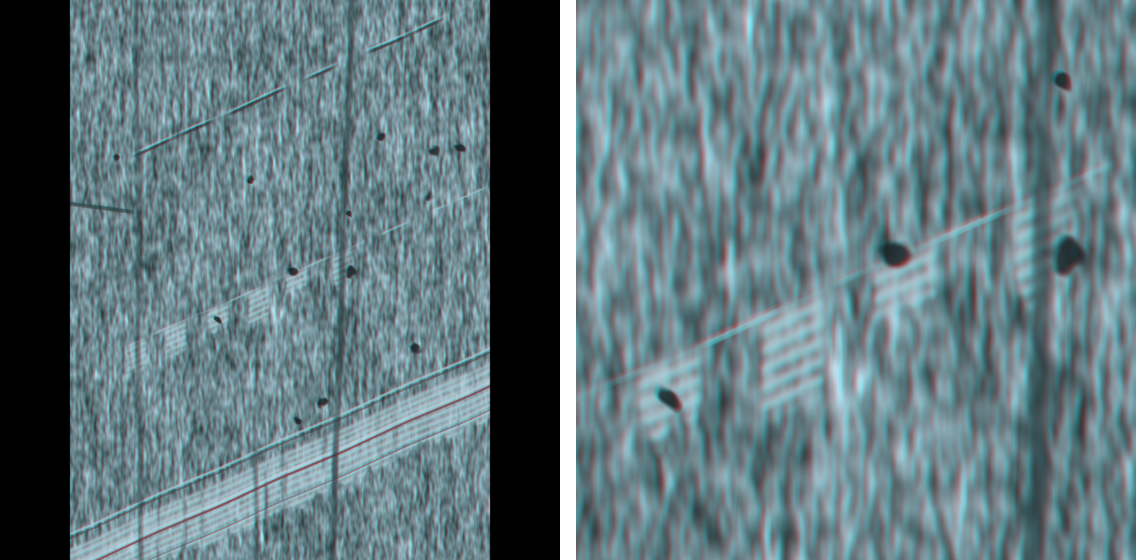
Left, the full canvas; right, a detail of the centre.
Write a Shadertoy shader that draws this texture.

```glsl
// Brushed metal under a microscope: fine vertical grain in teal greys, crossed by
// slanted bright scratches, dark grooves and pits, between two black side bars.
// Stretched gradient noise makes the grain; a shifted red channel adds colour fringes.

const vec3 SHADOW = vec3(0.20, 0.285, 0.295);
const vec3 LIGHT = vec3(0.67, 0.79, 0.84);
const vec3 SCRATCH = vec3(0.69, 0.80, 0.84);
const vec3 GROOVE = vec3(0.14, 0.23, 0.24);
const vec3 PIT = vec3(0.08, 0.13, 0.14);
const vec3 RUST = vec3(0.46, 0.27, 0.31);
const float SLOPE = 0.442;            // tilt of all slanted scratches
const float BAND_Y = 0.145;           // scratch heights at mid canvas
const float PATCH_Y = 0.502;
const float HAIRLINE_Y = 0.838;
const float BAR_WIDTH = 0.125;
const vec2 FRINGE = vec2(0.0022, -0.0012);
const int PIT_COUNT = 13;

vec2 hash2(vec2 p) {
    vec3 q = fract(vec3(p.xyx) * vec3(0.1031, 0.1030, 0.0973));
    q += dot(q, q.yzx + 33.33);
    return fract((q.xx + q.yz) * q.zy);
}

float cornerSlope(vec2 cell, vec2 offset) {
    float angle = 6.2832 * hash2(cell).x;
    return dot(vec2(cos(angle), sin(angle)), offset);
}

// Gradient noise, about -0.7 to 0.7
float noise(vec2 p) {
    vec2 i = floor(p), f = fract(p);
    vec2 u = f * f * f * (f * (f * 6.0 - 15.0) + 10.0);
    vec2 e = vec2(1.0, 0.0);
    float low = mix(cornerSlope(i, f), cornerSlope(i + e.xy, f - e.xy), u.x);
    float high = mix(cornerSlope(i + e.yx, f - e.yx), cornerSlope(i + e.xx, f - e.xx), u.x);
    return mix(low, high, u.y);
}

// Soft line of given half width at distance d
float stroke(float d, float halfWidth) {
    return 1.0 - smoothstep(halfWidth * 0.4, halfWidth * 1.6, abs(d));
}

float slantDistance(vec2 p, float height) {
    return p.y - height - SLOPE * (p.x - 0.5) - 0.003 * noise(vec2(p.x * 9.0, height));
}

vec3 grain(vec2 p) {
    float tone = 0.47;
    tone += 0.58 * noise(p * vec2(125.0, 24.0));
    tone += 0.48 * noise(p * vec2(215.0, 62.0) + 40.0);
    tone += 0.30 * noise(p * vec2(48.0, 6.0) + 80.0);
    tone += 0.18 * noise(p * vec2(9.0, 5.0) + 120.0);
    float glint = smoothstep(0.28, 0.55, noise(p * vec2(95.0, 17.0) + 160.0));
    return mix(SHADOW, LIGHT, clamp(tone + 0.35 * glint, -0.1, 1.15));
}

// Wide scratch with ragged lower edge and fine parallel ridges
vec3 addBand(vec3 col, vec2 p) {
    float d = slantDistance(p, BAND_Y);
    float depth = 0.058 + 0.026 * noise(vec2(p.x * 75.0, 3.0)) + 0.02 * noise(vec2(p.x * 14.0, 7.0));
    float body = smoothstep(-depth - 0.008, -depth + 0.006, d) * (1.0 - smoothstep(0.035, 0.048, d));
    float ridges = 0.82 + 0.18 * sin(d * 520.0 + 3.0 * noise(vec2(p.x * 3.0, d * 40.0)));
    float crossings = smoothstep(0.15, 0.42, noise(p * vec2(62.0, 2.0) + 9.0));
    col = mix(col, SCRATCH * (0.86 + 0.14 * ridges), body * ridges * (0.84 - 0.5 * crossings));
    col = mix(col, GROOVE, 0.5 * (stroke(d - 0.060, 0.002) + stroke(d + 0.043, 0.0013)));
    col = mix(col, SCRATCH, 0.75 * stroke(d - 0.067, 0.0022));
    col = mix(col, SCRATCH * 1.06, 0.7 * stroke(d - 0.007, 0.003));
    return mix(col, RUST, 0.85 * stroke(d, 0.0022));
}

// Broken scratch whose bright patches hang below a thin edge
vec3 addPatches(vec3 col, vec2 p) {
    float d = slantDistance(p, PATCH_Y);
    float column = p.x * 14.0;
    vec2 rnd = hash2(vec2(floor(column), 21.0));
    float across = fract(column);
    float center = 0.5 + 0.2 * (rnd.x - 0.5);
    float inside = 1.0 - smoothstep(0.22, 0.30, abs(across - center));
    float reach = smoothstep(0.19, 0.26, p.x) * (1.0 - smoothstep(0.60, 0.66, p.x));
    float depth = 0.02 + 0.055 * rnd.y + 0.025 * noise(vec2(p.x * 90.0, 5.0));
    float body = smoothstep(-depth - 0.008, -depth + 0.008, d) * (1.0 - smoothstep(-0.003, 0.003, d));
    float ridges = 0.75 + 0.25 * sin(d * 560.0);
    col = mix(col, SCRATCH, 0.8 * body * inside * reach * ridges);
    float broken = smoothstep(-0.15, 0.15, noise(vec2(p.x * 22.0, 31.0))) * smoothstep(0.2, 0.26, p.x);
    return mix(col, SCRATCH, 0.6 * broken * stroke(d, 0.002));
}

vec3 addHairline(vec3 col, vec2 p) {
    float d = slantDistance(p, HAIRLINE_Y);
    float broken = smoothstep(-0.2, 0.05, noise(vec2(p.x * 12.0, 52.0)));
    broken *= smoothstep(0.19, 0.22, p.x) * (1.0 - smoothstep(0.81, 0.84, p.x));
    col = mix(col, GROOVE, 0.75 * broken * stroke(d + 0.002, 0.0028));
    return mix(col, SCRATCH, 0.65 * broken * stroke(d - 0.0035, 0.0018));
}

vec3 addGroovesAndPits(vec3 col, vec2 p) {
    float sway = 0.006 * noise(vec2(p.y * 4.0, 60.0));
    float wear = 0.75 + 0.5 * noise(vec2(p.y * 9.0, 65.0));
    float mainGroove = stroke(p.x - 0.594 - 0.034 * p.y - sway, 0.0055);
    float sideGroove = stroke(p.x - 0.253 + 0.010 * p.y + sway, 0.0045);
    float lowGroove = stroke(p.x - 0.458 - sway, 0.004) * (1.0 - smoothstep(0.2, 0.45, p.y));
    col = mix(col, GROOVE, wear * (0.8 * mainGroove + 0.1 * sideGroove));
    col = mix(col, GROOVE, wear * 0.5 * max(sideGroove, lowGroove));
    float nick = stroke(p.y - 0.636 + 0.13 * (p.x - 0.125), 0.0035);
    col = mix(col, GROOVE, 0.65 * nick * (1.0 - smoothstep(0.23, 0.25, p.x)));
    for (int i = 0; i < PIT_COUNT; i++) {
        vec2 rnd = hash2(vec2(float(i) * 3.7 + 1.0, 17.0));
        vec2 center = vec2(0.17, 0.2) + vec2(0.66, 0.6) * rnd;
        float radius = mix(0.005, 0.011, hash2(rnd * 91.0).x);
        float r = length(p - center) + 0.007 * noise(p * 90.0);
        col = mix(col, PIT, 0.85 * (1.0 - smoothstep(radius * 0.5, radius * 1.3, r)));
    }
    return col;
}

vec3 surface(vec2 p) {
    vec3 col = addHairline(addPatches(addBand(grain(p), p), p), p);
    return addGroovesAndPits(col, p);
}

void mainImage(out vec4 fragColor, in vec2 fragCoord) {
    vec2 p = (fragCoord - 0.5 * iResolution.xy) / iResolution.y + 0.5;
    vec3 col = surface(p);
    col.r = surface(p + FRINGE).r;
    float edge = 0.5 - BAR_WIDTH - abs(p.x - 0.5);
    fragColor = vec4(col * smoothstep(-0.0015, 0.0015, edge), 1.0);
}
```
